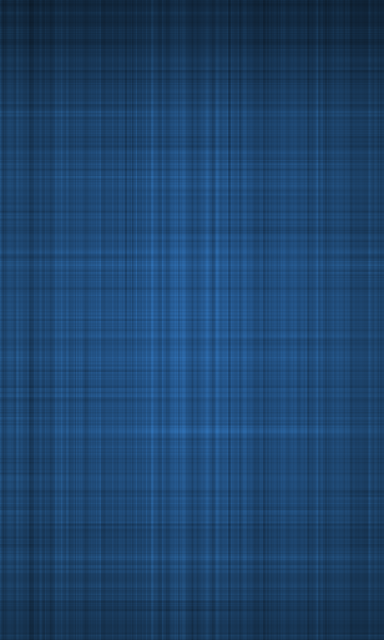
Write a WebGL 2 fragment shader that draws this texture.

```glsl
#version 300 es
precision highp float;
// Blue woven cloth: fine irregular crossing threads under a soft central glow.

uniform vec2 u_resolution;
out vec4 fragColor;

const vec3 GLOW_BLUE = vec3(0.137, 0.326, 0.530);
const vec3 EDGE_BLUE = vec3(0.085, 0.195, 0.300);
const vec3 THREAD_SHEEN = vec3(0.10, 0.24, 0.27);
const float THREADS_PER_WIDTH = 154.0;

float hash(float n, float seed) {
    vec2 p = fract(vec2(n, seed) * vec2(0.1031, 0.1137) + 0.37);
    p += dot(p, p.yx + 33.33);
    return fract((p.x + p.y) * p.x * 7.31);
}

// Smooth one-dimensional noise, centred on zero.
float lineNoise(float x, float seed) {
    float cell = floor(x);
    float t = smoothstep(0.0, 1.0, x - cell);
    return mix(hash(cell, seed), hash(cell + 1.0, seed), t) - 0.5;
}

// Smooth noise over the plane, for slow wear along the threads.
float wearNoise(vec2 p, float seed) {
    float row = floor(p.y);
    float t = smoothstep(0.0, 1.0, p.y - row);
    return mix(lineNoise(p.x, seed + row * 3.0),
               lineNoise(p.x, seed + row * 3.0 + 3.0), t);
}

// Threads from single fibres up to broad bands, constant along their length.
float threads(float across, float seed) {
    float sum = 0.0;
    float frequency = THREADS_PER_WIDTH * 2.0;
    float weight = 0.22;
    for (int i = 0; i < 5; i++) {
        sum += weight * lineNoise(across * frequency + 0.5, seed + float(i) * 7.0);
        frequency *= 0.47;
        weight *= i == 0 ? 0.95 : 0.58;
    }
    return sum;
}

// Soft-sided streak around a centre line.
float streak(float x, float centre, float halfWidth) {
    float d = (x - centre) / halfWidth;
    return exp(-d * d);
}

// Brightness of the glow: 1 at the middle, 0 in the far corners.
float glow(vec2 uv) {
    vec2 d = (uv - vec2(0.50, 0.49)) * vec2(1.45, 1.75);
    return exp(-dot(d, d) * 1.25);
}

void main() {
    vec2 uv = gl_FragCoord.xy / u_resolution;
    vec2 p = gl_FragCoord.xy / u_resolution.x;

    // Crossing thread sets, each fading in and out along its length.
    float warpWear = 1.0 + 0.7 * wearNoise(p * vec2(18.0, 3.0), 11.0);
    float weftWear = 1.0 + 0.8 * wearNoise(p.yx * vec2(24.0, 4.0), 47.0);
    float warp = threads(p.x, 3.0) * warpWear;
    float weft = threads(p.y, 71.0) * weftWear;

    // Broad light and dark streaks in the warp.
    float bands = 0.09 * streak(uv.x, 0.38, 0.025)
                + 0.05 * streak(uv.x, 0.77, 0.018)
                - 0.10 * streak(uv.x, 0.11, 0.004)
                - 0.08 * streak(uv.x, 0.915, 0.010)
                - 0.05 * streak(uv.x, 0.70, 0.025);

    // Base cloth colour, darker toward the top and bottom edges.
    vec3 colour = mix(EDGE_BLUE, GLOW_BLUE, glow(uv));
    colour *= 1.0 - 0.35 * smoothstep(0.80, 1.0, uv.y);
    colour *= 1.0 - 0.14 * smoothstep(0.14, 0.0, uv.y);

    // Threads shade the cloth; the lightest ones catch a pale sheen.
    float weave = 0.85 * warp + 0.62 * weft + bands;
    colour *= max(1.0 + weave, 0.3);
    colour += THREAD_SHEEN * max(weave - 0.06, 0.0) * 0.3;

    fragColor = vec4(clamp(colour, 0.0, 1.0), 1.0);
}
```
